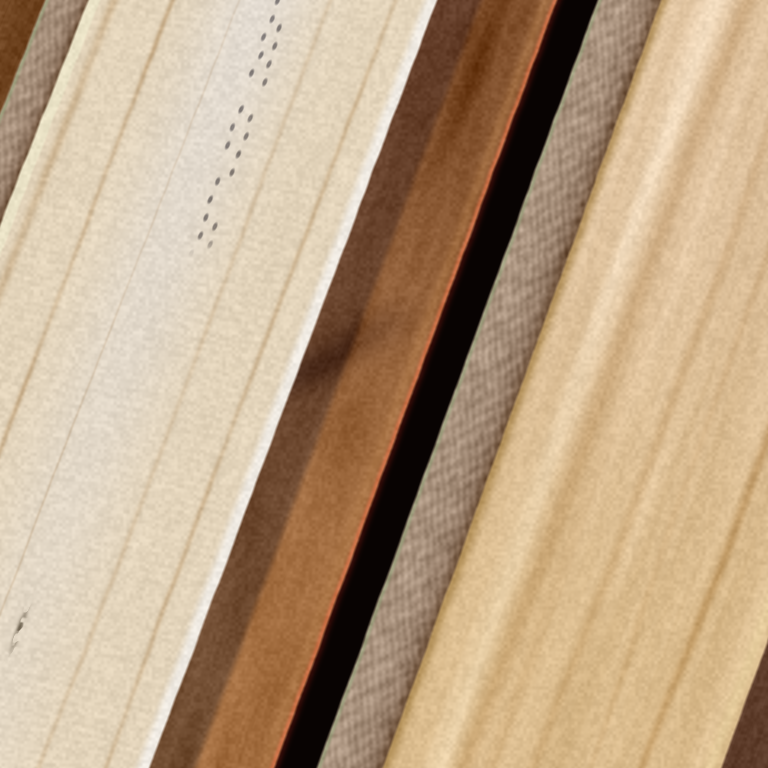
This texture is drawn by a Shadertoy shader. Its source:

```glsl
// Slanted timber boards with woven grey edging, a brown side face and a dark gap.
#define SLOPE 0.372
#define FAN 0.042
#define SOFTNESS 0.0016
#define GRAIN_AMOUNT 0.055
#define SPECKLE_AMOUNT 0.06
#define WEAVE_AMOUNT 0.10
#define DOT_SPACING 0.0235

float hash(vec2 p) {
    vec3 q = fract(vec3(p.xyx) * 0.1031);
    q += dot(q, q.yzx + 33.33);
    return fract((q.x + q.y) * q.z);
}

float noise(vec2 p) {
    vec2 i = floor(p), f = fract(p);
    f = f * f * (3.0 - 2.0 * f);
    return mix(mix(hash(i), hash(i + vec2(1, 0)), f.x),
               mix(hash(i + vec2(0, 1)), hash(i + vec2(1, 1)), f.x), f.y);
}

float fbm(vec2 p) {
    float sum = 0.0, amp = 0.5;
    for (int i = 0; i < 4; i++) {
        sum += amp * noise(p);
        p = p * 2.03 + 17.7;
        amp *= 0.5;
    }
    return sum;
}

// Soft step across a board edge, and a soft line beside one.
float edge(float at, float u) {
    float w = SOFTNESS + 0.7 / iResolution.y;
    return smoothstep(at - w, at + w, u);
}
float band(float u, float at, float width) {
    float d = (u - at) / width;
    return exp(-d * d);
}

// Long fibres: u runs across the boards, y along them.
float fibres(float u, float y) {
    return fbm(vec2(u * 75.0, y * 3.0 + 9.0)) - 0.47;
}

vec3 paleBoard(float u, float y) {
    float wob = 0.006 * (noise(vec2(y * 5.0, 3.0)) - 0.5);
    vec3 col = mix(vec3(0.89, 0.83, 0.73), vec3(0.89, 0.86, 0.82), band(u, -0.045, 0.075) * (0.35 + 0.65 * y));
    col += 0.5 * GRAIN_AMOUNT * fibres(u, y);
    // Growth lines
    float lines = band(u + wob, -0.162, 0.004) + 0.5 * band(u - wob, -0.075, 0.002)
                + 0.5 * band(u + wob, 0.052, 0.004) + 0.8 * band(u - wob, 0.137, 0.004)
                + 0.8 * band(u, -0.243, 0.007);
    col -= vec3(0.10, 0.14, 0.18) * lines * (0.6 + 0.6 * noise(vec2(y * 14.0, u * 30.0)));
    // Saw marks across the fibres
    col += 0.012 * cos(560.0 * (y + 0.2 * u)) * noise(vec2(u, y) * 25.0);
    // Two staggered rows of pin marks, plus a short cluster lower down
    for (int row = 0; row < 2; row++) {
        float side = float(row);
        float k = floor(y / DOT_SPACING + 0.5 * side);
        float centre = (k + 0.5 - 0.5 * side) * DOT_SPACING;
        float at = -0.022 + 0.018 * side + 0.05 * (1.0 - y) + 0.006 * (hash(vec2(k, side)) - 0.5);
        float d = length(vec2((u - at) * 1.1, (y - centre) * 0.65));
        float strength = smoothstep(0.66, 0.70, y) * step(0.25, hash(vec2(k, side + 5.0)));
        col -= vec3(0.38, 0.37, 0.33) * strength * (1.0 - smoothstep(0.0015, 0.0048, d));
    }
    float cluster = band(u, -0.044, 0.004) * band(y, 0.18, 0.025);
    col -= 0.45 * cluster * smoothstep(0.4, 0.7, noise(vec2(u * 180.0, y * 130.0)));
    return mix(col, vec3(0.94, 0.92, 0.89), smoothstep(0.171, 0.187, u));
}

vec3 brownFace(float u, float y) {
    vec3 lit = mix(vec3(0.64, 0.43, 0.25), vec3(0.53, 0.34, 0.20), smoothstep(0.1, 0.9, y));
    vec3 shade = mix(vec3(0.44, 0.30, 0.19), vec3(0.39, 0.24, 0.16), y);
    float swirl = noise(vec2(u * 18.0, y * 9.0));
    vec3 col = mix(shade, lit, smoothstep(0.248, 0.262, u));
    col += 0.14 * (fbm(vec2(u * 45.0 + swirl, y * 9.0)) - 0.47);
    // Curved knot shadow and a dark patch near the upper end
    float arc = y - 0.525 - 0.5 * (u - 0.21) - 0.02 * (swirl - 0.5);
    col -= vec3(0.12, 0.10, 0.07) * band(arc, 0.0, 0.035) * (1.0 - smoothstep(0.27, 0.35, u));
    col -= 0.13 * band(u, 0.285, 0.025) * band(y, 0.92, 0.1) * (0.5 + swirl);
    col = mix(col, vec3(0.70, 0.49, 0.30), 0.55 * band(u, 0.343, 0.008));
    return mix(col, vec3(0.83, 0.45, 0.29), 0.85 * band(u, 0.355, 0.0035));
}

vec3 greyEdging(float u, float y, float left, float right) {
    float across = (u - left) / (right - left);
    vec3 col = mix(vec3(0.66, 0.57, 0.49), vec3(0.56, 0.46, 0.38), smoothstep(0.35, 1.0, across));
    float weave = cos(u * 430.0 + 2.0 * noise(vec2(u, y) * 60.0)) * cos(y * 300.0 + u * 260.0);
    col += WEAVE_AMOUNT * (0.5 * weave + noise(vec2(u * 130.0, y * 90.0)) - 0.5);
    col = mix(col, vec3(0.60, 0.66, 0.50), 0.6 * band(u, left + 0.003, 0.003));
    return col - vec3(0.12, 0.13, 0.14) * smoothstep(0.80, 1.0, across);
}

vec3 tanBoard(float u, float y) {
    float bend = 0.02 * (noise(vec2(y * 3.0, u * 4.0)) - 0.5);
    vec3 col = mix(vec3(0.86, 0.74, 0.56), vec3(0.88, 0.77, 0.63), smoothstep(0.1, 0.8, y));
    col += vec3(1.0, 1.15, 1.4) * 2.0 * GRAIN_AMOUNT * fibres((u + bend) * 0.6, y);
    col += vec3(0.05, 0.07, 0.09) * band(u, 0.572, 0.017);
    float dark = 0.7 * band(u + bend, 0.613, 0.014) + 0.5 * band(u + bend, 0.70, 0.008)
               + 0.9 * band(u + bend, 0.84, 0.007) + 0.4 * band(u - bend, 0.765, 0.006)
               + 0.5 * band(u, 0.64, 0.012) * (1.0 - y);
    col -= vec3(0.10, 0.13, 0.16) * dark;
    col = mix(col, vec3(0.66, 0.52, 0.29), 0.75 * band(u, 0.501, 0.009));
    return mix(col, vec3(0.92, 0.83, 0.64), 0.6 * band(u, 0.926, 0.009));
}

void mainImage(out vec4 fragColor, in vec2 fragCoord) {
    vec2 p = fragCoord / iResolution.xy;
    float y = p.y;
    // Sheared coordinate; the boards fan out slightly
    float slope = max(0.36, SLOPE + 0.010 - FAN * (p.x - SLOPE * y));
    float u = p.x - slope * y + 0.0015 * (noise(vec2(y * 45.0, 2.0)) - 0.5);

    // Layers from left to right
    vec3 col = vec3(0.45, 0.28, 0.14) + 0.15 * fibres(u, y);
    col = mix(col, greyEdging(u, y, -0.337, -0.278), edge(-0.337, u));
    col = mix(col, vec3(0.92, 0.89, 0.78), edge(-0.278, u));
    col = mix(col, paleBoard(u, y), edge(-0.262, u));
    col = mix(col, brownFace(u, y), edge(0.195, u));
    vec3 gap = vec3(0.03, 0.012, 0.008) + vec3(0.16, 0.03, 0.02) * band(u, 0.359, 0.006);
    col = mix(col, gap, edge(0.358, u));
    col = mix(col, greyEdging(u, y, 0.413, 0.499), edge(0.413, u));
    col = mix(col, tanBoard(u, y), edge(0.499, u));
    col = mix(col, vec3(0.38, 0.25, 0.18) + 0.12 * fibres(u, y), edge(0.94, u));

    // Fine surface speckle, quiet inside the gap
    float speckle = noise(p * 240.0) + 0.5 * noise(p * 120.0 + 40.0) - 0.75;
    col += SPECKLE_AMOUNT * speckle * smoothstep(0.05, 0.4, col.r);
    fragColor = vec4(clamp(col, 0.0, 1.0), 1.0);
}
```
